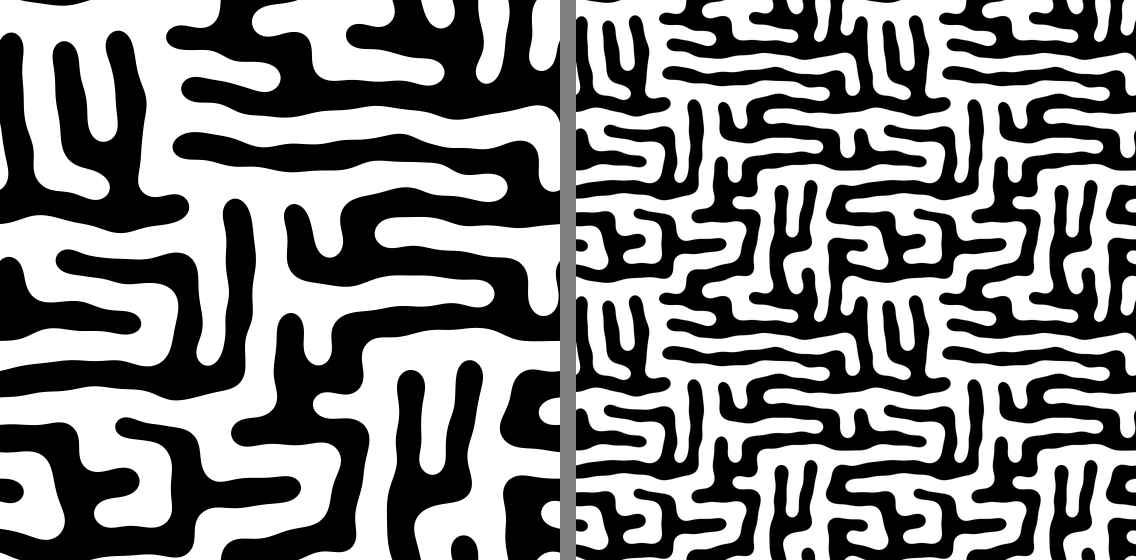
Left, the tile; right, the same tile 2 across and 2 down.
Give the GLSL for this pattern, as a WebGL 1 fragment shader.

```glsl
precision highp float;
// Black and white labyrinth of even, round-ended corridors that tiles.
// A wrapped maze on a lattice sets signed weights; a sum of Gaussian bumps
// over the gently bent lattice points is cut at zero to give smooth walls.

uniform vec2 u_resolution;

#define CELLS 10.0       // whole number of corridors across the canvas
#define FALLOFF 1.6      // tightness of the bumps, higher is more angular
#define NODE_WEIGHT 1.3  // weight of maze nodes, swells the dead ends
#define BEND 0.24        // slow waviness of the corridors
#define JITTER 0.08      // random shift of each lattice point
#define RUN 0.77         // chance that a link follows its region's direction
#define WHITE_BIAS 0.08  // widens the white corridors
#define SEED 3.0

const float TAU = 6.28319;
const float POINTS = 2.0 * CELLS;  // lattice points per side
const vec3 BLACK = vec3(0.0);
const vec3 WHITE = vec3(1.0);

float hash(vec2 p) {
  return fract(sin(dot(p + SEED, vec2(127.1, 311.7))) * 43758.5453);
}

// Wraps whole numbers; the half step keeps rounding away from the borders.
vec2 wrap(vec2 point, float period) {
  return floor(mod(point + 0.5, period));
}

// Signed weight of a wrapped lattice point: positive is white.
// Even-even points are white nodes, odd-odd ones black nodes, and the rest
// are links. Each white node owns a link upward and one to the side its row
// prefers, and opens one of the two, so no node of either colour is cut off.
float mazeWeight(vec2 point) {
  vec2 parity = wrap(point, 2.0);
  bool isLevel = parity.x > 0.5;
  bool isRaised = parity.y > 0.5;
  if (isLevel == isRaised) return isLevel ? -NODE_WEIGHT : NODE_WEIGHT;

  float side = hash(vec2(31.0, point.y)) < 0.5 ? 1.0 : -1.0;
  vec2 toOwner = isLevel ? vec2(side, 0.0) : vec2(0.0, -1.0);
  vec2 owner = wrap(point + toOwner, POINTS);

  // Two thirds of a 3 by 3 grid of regions favour level corridors.
  vec2 region = floor((owner + 0.5) * 3.0 / POINTS);
  float diagonal = mod(region.x + region.y + 0.5, 3.0);
  float levelChance = diagonal < 2.0 ? RUN : 1.0 - RUN;
  bool opensLevel = hash(owner) < levelChance;
  return isLevel == opensLevel ? 1.0 : -1.0;
}

// Displacement of a lattice point: periodic waves plus a small jitter.
vec2 displacement(vec2 point) {
  vec2 a = point * TAU / POINTS;
  vec2 slow = sin(vec2(3.0 * a.y - a.x, 3.0 * a.x + a.y) + vec2(0.7, 2.1));
  vec2 fast = sin(vec2(5.0 * a.y + a.x, 5.0 * a.x - a.y) + vec2(4.0, 1.3));
  vec2 noise = vec2(hash(point + 71.0), hash(point + 93.0)) - 0.5;
  return BEND * (slow + 0.4 * fast) + JITTER * noise;
}

void main() {
  vec2 p = gl_FragCoord.xy / u_resolution * POINTS + 0.5;
  vec2 nearest = floor(p + 0.5);

  // Sum the bumps and their exact gradient.
  float field = WHITE_BIAS;
  vec2 slope = vec2(0.0);
  for (int j = -2; j <= 2; j++) {
    for (int i = -2; i <= 2; i++) {
      vec2 point = nearest + vec2(float(i), float(j));
      vec2 wrapped = wrap(point, POINTS);
      vec2 offset = p - point - displacement(wrapped);
      float bump = mazeWeight(wrapped) * exp(-FALLOFF * dot(offset, offset));
      field += bump;
      slope -= 2.0 * FALLOFF * bump * offset;
    }
  }

  // Distance to the wall, smoothed over one pixel.
  float pixel = POINTS / min(u_resolution.x, u_resolution.y);
  float wallDistance = field / max(length(slope), 0.05);
  float coverage = clamp(wallDistance / pixel + 0.5, 0.0, 1.0);
  gl_FragColor = vec4(mix(BLACK, WHITE, coverage), 1.0);
}
```
